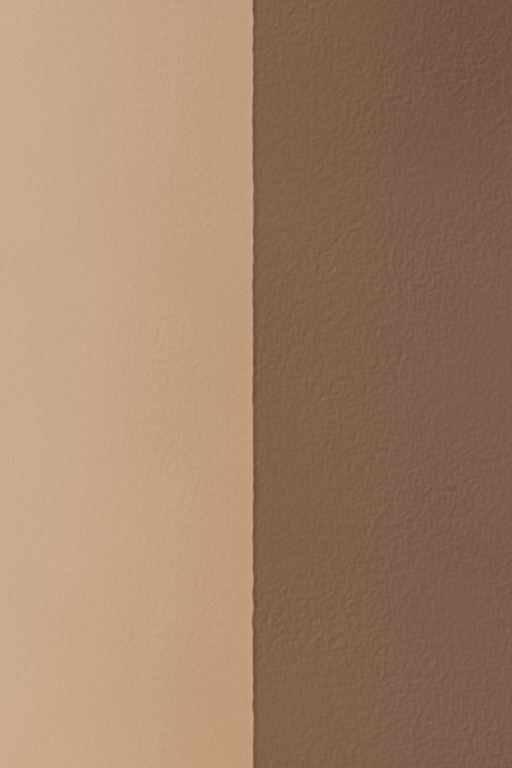
Write a Shadertoy shader that draws this texture.

```glsl
vec2 hash2(vec2 cell) {
    vec3 q = fract(cell.xyx * vec3(0.1031, 0.1030, 0.0973));
    q += dot(q, q.yzx + 33.33);
    return fract((q.xx + q.yz) * q.zy);
}

vec2 gradient(vec2 cell) {
    float angle = 6.2832 * hash2(cell + 71.0).x;
    return vec2(cos(angle), sin(angle));
}

float gradientNoise(vec2 p) {
    vec2 i = floor(p), f = p - i;
    vec2 s = f * f * f * (f * (f * 6.0 - 15.0) + 10.0);
    vec2 e = vec2(1.0, 0.0);
    float low = mix(dot(gradient(i), f), dot(gradient(i + e), f - e), s.x);
    float high = mix(dot(gradient(i + e.yx), f - e.yx), dot(gradient(i + 1.0), f - 1.0), s.x);
    return mix(low, high, s.y);
}

// Sparse raised crumbs and short trowel nicks
float crumbs(vec2 p) {
    vec2 q = p * 30.0, cell = floor(q);
    float sum = 0.0;
    for (int y = -1; y <= 1; y++) {
        for (int x = -1; x <= 1; x++) {
            vec2 id = cell + vec2(x, y);
            vec2 rnd = hash2(id);
            vec2 d = q - id - hash2(id + 19.0);
            float tilt = (rnd.y - 0.5) * 2.4;
            d = mat2(cos(tilt), sin(tilt), -sin(tilt), cos(tilt)) * d;
            d *= vec2(11.0, mix(3.5, 10.0, rnd.y));
            sum += step(0.78, rnd.x) * exp(-dot(d, d)) * (rnd.x - 0.55) * 2.5;
        }
    }
    return sum;
}

// Ragged vertical scar on the shaded wall
float scar(vec2 p) {
    vec2 d = p - vec2(0.522, 0.525);
    d.x += 0.02 * gradientNoise(vec2(p.y * 26.0, 4.0)) - d.y * 0.08;
    float ridge = exp(-pow(d.x / 0.004, 2.0)) + 0.6 * exp(-pow((d.x + 0.015) / 0.003, 2.0));
    return ridge * exp(-pow(d.y / 0.065, 2.0)) * (0.5 + gradientNoise(p * 55.0));
}

float plasterHeight(vec2 p) {
    vec2 bent = p + 0.003 * vec2(gradientNoise(p * 45.0), gradientNoise(p * 45.0 + 31.0));
    float h = 0.75 * gradientNoise(bent * vec2(165.0, 140.0));
    h += 0.45 * gradientNoise(bent * 240.0 + 17.0);
    h += 0.55 * gradientNoise(bent * 75.0 + 5.0);
    return h + 0.7 * crumbs(p) + 0.7 * scar(p);
}

void mainImage(out vec4 fragColor, in vec2 fragCoord) {
    vec2 uv = fragCoord / iResolution.xy;
    vec2 p = fragCoord / iResolution.y;

    // Corner between the lit and shaded walls
    float corner = uv.x - 0.494 - 0.003 * gradientNoise(vec2(p.y * 55.0, 2.0))
                 - 0.002 * gradientNoise(vec2(p.y * 9.0, 8.0));
    float shaded = smoothstep(-0.0018, 0.0018, corner);

    // Broad colour drift across each wall
    vec3 lit = mix(vec3(0.785, 0.675, 0.56), vec3(0.75, 0.61, 0.488), smoothstep(0.0, 0.5, uv.x));
    lit += vec3(0.008, -0.004, -0.016) * (0.5 - uv.y);
    vec3 shade = mix(vec3(0.50, 0.388, 0.30), vec3(0.478, 0.37, 0.292), smoothstep(0.5, 1.0, uv.x));
    shade -= 0.035 * smoothstep(0.6, 1.05, uv.y) * smoothstep(0.4, 1.0, uv.x);
    float cloud = gradientNoise(p * 5.0) + 0.6 * gradientNoise(p * 13.0 + 40.0);
    vec3 color = mix(lit, shade, shaded) + 0.009 * cloud;

    // Raking light over the plaster relief
    vec2 toLight = vec2(-0.0013, 0.0011);
    float relief = plasterHeight(p - toLight) - plasterHeight(p + toLight);
    float patches = clamp(0.9 + 0.6 * gradientNoise(p * 7.0 + 12.0), 0.5, 1.4);
    float smoothLeft = mix(0.5, 1.0, smoothstep(0.0, 0.4, uv.x));
    color -= relief * patches * mix(0.024 * smoothLeft, 0.05, shaded) * vec3(1.0, 0.93, 0.86);

    // Worn rim and thin contact shadow
    float rim = exp(-pow((corner + 0.005) / 0.003, 2.0));
    float crease = exp(-pow((corner - 0.004) / 0.004, 2.0));
    color += 0.018 * rim - 0.05 * crease * shaded;

    fragColor = vec4(clamp(color, 0.0, 1.0), 1.0);
}
```
